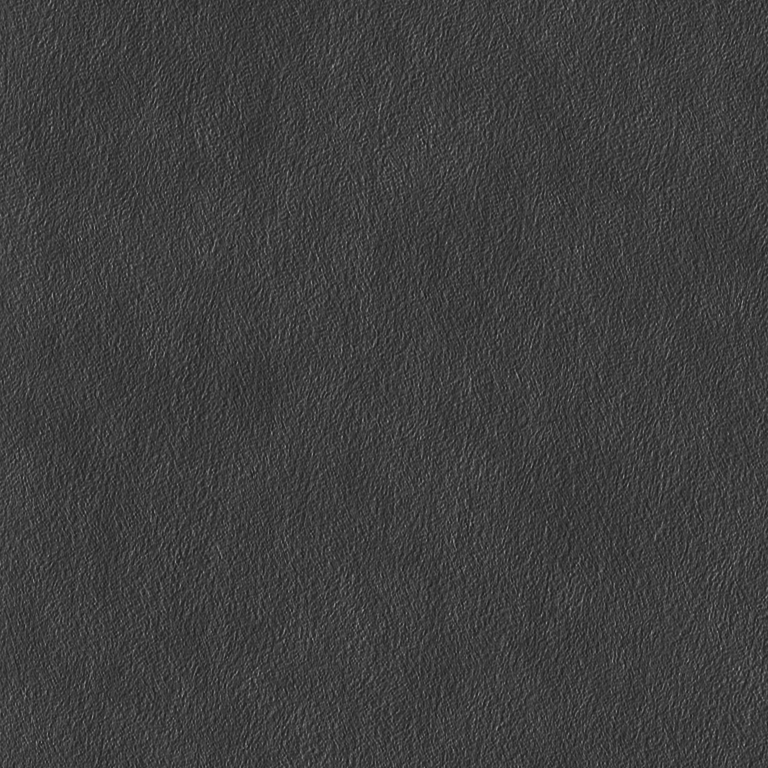
This texture is drawn by a three.js fragment shader. Its source:

```glsl
varying vec2 vUv;

const vec3 BASE_GRAY = vec3(0.238);
const vec2 LIGHT_STEP = vec2(0.0018, -0.0006);

float hash(vec2 p) {
  return fract(sin(dot(p, vec2(127.1, 311.7))) * 43758.5453);
}

float valueNoise(vec2 p) {
  vec2 cell = floor(p);
  vec2 f = fract(p);
  f = f * f * (3.0 - 2.0 * f);
  float low = mix(hash(cell), hash(cell + vec2(1.0, 0.0)), f.x);
  float high = mix(hash(cell + vec2(0.0, 1.0)), hash(cell + vec2(1.0)), f.x);
  return mix(low, high, f.y);
}

vec2 rotate(vec2 p, float angle) {
  float c = cos(angle);
  float s = sin(angle);
  return vec2(c * p.x - s * p.y, s * p.x + c * p.y);
}

// Slight sideways sway of the upright fibres
vec2 sway(vec2 p, float amount) {
  float bend = valueNoise(p * vec2(13.0, 17.0)) - 0.5;
  return p + vec2(bend * amount, 0.0);
}

// Surface height: fine pebbles crossed by thin fibres leaning both ways
float height(vec2 p, float lean) {
  float pebbles = valueNoise(rotate(p, 0.12) * vec2(440.0, 330.0));
  float grit = valueNoise(rotate(p, -0.45) * vec2(470.0, 380.0) + 19.0);
  float leftFibres = valueNoise(rotate(p, 0.34) * vec2(450.0, 140.0) + 31.0);
  float rightFibres = valueNoise(rotate(p, -0.34) * vec2(450.0, 140.0) + 67.0);
  float fibres = mix(leftFibres, rightFibres, lean);
  return 0.65 * pebbles + 0.45 * grit + 0.55 * fibres;
}

float emboss(vec2 p, vec2 lightStep, float lean) {
  return height(p + 0.5 * lightStep, lean) - height(p - 0.5 * lightStep, lean);
}

// Sparse small puckers where the relief grows stronger
float puckers(vec2 p, float count, float radius) {
  vec2 grid = p * count;
  vec2 cell = floor(grid);
  vec2 center = 0.25 + 0.5 * vec2(hash(cell + 3.1), hash(cell + 8.7));
  float d = length(fract(grid) - center) / (radius * count);
  return step(0.72, hash(cell + 15.4)) * exp(-d * d);
}

// Soft patches and upright streaks
float mottling(vec2 p) {
  float broad = valueNoise(p * vec2(9.0, 6.0) + 11.0);
  float streaks = valueNoise(p * vec2(46.0, 18.0) + 23.0);
  float flecks = valueNoise(p * vec2(110.0, 55.0) + 43.0);
  return 0.35 * broad + 0.4 * streaks + 0.4 * flecks - 0.575;
}

void main() {
  vec2 p = sway(vUv, 0.007);
  float patches = mottling(vUv);
  float lean = smoothstep(0.3, 0.7, valueNoise(vUv * vec2(30.0, 18.0) + 51.0));
  float strength = 1.0 + 0.5 * patches + 0.6 * puckers(vUv, 14.0, 0.006);
  float relief = emboss(p, LIGHT_STEP, lean) * strength;
  float edgeGlow = 0.02 * exp(-vUv.x * 28.0);

  // Lit ridges are sharper than the hollows between them
  float shade = 0.25 * relief + 0.13 * relief * relief;
  shade += 0.055 * patches + edgeGlow;
  gl_FragColor = vec4(clamp(BASE_GRAY + shade, 0.11, 0.56), 1.0);
}
```
